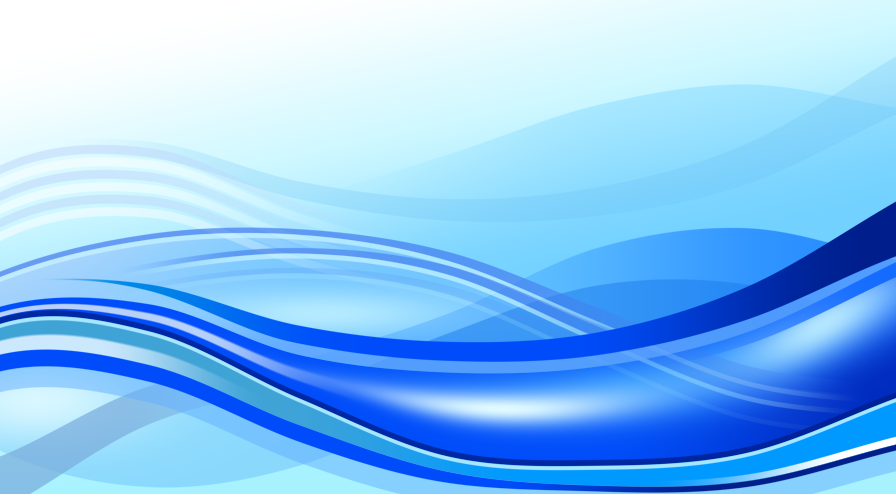
This background is drawn by a Shadertoy shader. Its source:

```glsl
// Abstract blue waves: translucent hills, fine arcs and glossy ribbons over a pale sky.
// Each edge is a smooth height curve over x; ribbons fill the space between two edges,
// layered from back to front. All positions are fractions of the canvas.

const vec3 WHITE = vec3(1);
const vec3 PALE = vec3(.8, .97, 1);
const vec3 SKY = vec3(.45, .82, 1);
const vec3 LAVENDER = vec3(.62, .74, .98);
const vec3 AZURE = vec3(0, .6, 1);
const vec3 BLUE = vec3(0, .3, .98);
const vec3 NAVY = vec3(0, .12, .55);
const vec3 TEAL = vec3(.25, .64, .84);

float ramp(float a, float b, float x) { return smoothstep(a, b, x); }

// Cubic curve through evenly spaced heights; the first lies left of the canvas.
float curve(float x, vec4 a, vec4 b) {
  float k[9] = float[9](a.x, a.y, a.z, a.w, b.x, b.y, b.z, b.w, 2. * b.w - b.z);
  float s = clamp(x, 0., .9999) * 6., t = fract(s);
  int i = int(s);
  float m0 = .5 * (k[i + 2] - k[i]);
  float m1 = .5 * (k[i + 3] - k[i + 1]);
  float d = k[i + 2] - k[i + 1];
  return k[i + 1] + t * (m0 + t * (3. * d - 2. * m0 - m1 + t * (m0 + m1 - 2. * d)));
}

// Soft coverage below an edge, and between two edges.
float below(float h, float edge) {
  float aa = .8 / iResolution.y;
  return ramp(-aa, aa, edge - h);
}

float band(float h, float top, float width) {
  return below(h, top) * (1. - below(h, top - width));
}

// Elliptical glow with a Gaussian falloff.
float glow(vec2 p, vec2 center, vec2 radius) {
  vec2 q = (p - center) / radius;
  return exp(-dot(q, q));
}

vec3 skyColor(vec2 p) {
  float d = 1. - p.y + .4 * p.x;
  return mix(mix(WHITE, PALE, ramp(.1, .52, d)), SKY, ramp(.42, .82, d));
}

// Blue body with pale reflections; g runs from its top (0) to its base (1).
vec3 bodyColor(float x, float g) {
  vec2 q = vec2(x, g);
  vec3 c = mix(BLUE, vec3(0, .17, .75), ramp(.65, 1., x) * ramp(.2, .8, g));
  c = mix(c, vec3(.25, .66, 1), .85 * glow(q, vec2(.75, .24), vec2(.27, .32)));
  c = mix(c, vec3(.88, .98, 1), glow(q, vec2(.56, .39), vec2(.15, .17)));
  c = mix(c, PALE, .85 * glow(q, vec2(.92, .2), vec2(.09, .24)));
  float stripe = ramp(.28, .38, g) * ramp(.64, .56, g);
  return mix(c, vec3(.72, .82, .98), stripe * (1. - ramp(.22, .42, x)));
}

void mainImage(out vec4 fragColor, in vec2 fragCoord) {
  vec2 p = fragCoord / iResolution.xy;
  float x = p.x, h = p.y;
  vec3 c = skyColor(p);

  // Faint hill and sweeping veil
  float hill = curve(x, vec4(.455, .502, .538, .597), vec4(.687, .787, .829, .782));
  c = mix(c, SKY, .38 * below(h, hill) * ramp(.3, .7, x));
  float veil = curve(x, vec4(.5, .692, .713, .633), vec4(.597, .621, .709, .886));
  c = mix(c, vec3(.4, .74, .95), .24 * band(h, veil, .033 + .085 * x * x * x) * ramp(.05, .3, x));

  // Broad tint beneath the main arc
  float arc = curve(x, vec4(.29, .45, .526, .536), vec4(.49, .377, .26, .218));
  vec3 tint = mix(LAVENDER, vec3(.38, .7, 1), ramp(0., .35, x));
  c = mix(c, tint, .5 * below(h, arc) * (1. - ramp(.5, .72, x)));
  c = mix(c, PALE, .75 * glow(p, vec2(.36, .365), vec2(.16, .05)));

  // Fan of light strands at the left
  float fan = curve(x, vec4(.42, .665, .7, .59), vec4(.5, .4, .3, .24));
  for (int i = 0; i < 6; i++) {
    float strand = fan - float(i) * (.027 - .015 * x);
    tint = i % 2 == 0 ? vec3(.74, .83, .98) : WHITE;
    c = mix(c, tint, .5 * band(h, strand, .018) * (1. - ramp(.1, .5, x)));
  }

  // Blue hills at the right
  float farHill = curve(x, vec4(.1, .15, .2, .27), vec4(.365, .498, .538, .474));
  float nearHill = curve(x, vec4(0, .05, .1, .2), vec4(.325, .422, .424, .336));
  c = mix(c, vec3(.12, .52, 1), below(h, farHill) * mix(.25, .85, ramp(.55, .92, x)));
  c = mix(c, vec3(.1, .48, .92), .5 * below(h, nearHill));

  // Glossy body between its crest and the pale spine
  float crest = curve(x, vec4(.22, .379, .384, .282), vec4(.246, .258, .327, .469));
  float spine = curve(x, vec4(.14, .344, .329, .194), vec4(.076, .057, .083, .194));
  float g = clamp((crest - h) / (crest - spine), 0., 1.);
  c = mix(c, bodyColor(x, g), below(h, crest));

  // Arcs, each a blue strand over a pale one, running on across the body
  float inner = curve(x, vec4(.29, .379, .455, .486), vec4(.45, .332, .218, .182));
  float width = .011 + .02 * ramp(.3, .8, x);
  float fade = (.65 - .35 * ramp(.55, .75, x)) * (1. - ramp(.85, .97, x));
  for (int i = 0; i < 3; i++) {
    float edge = i == 0 ? arc : inner + .052 - .04 * float(i);
    float seen = fade * (i == 0 ? 1. : ramp(.12, .28, x) / float(i * i));
    c = mix(c, vec3(.27, .49, .93), seen * band(h, edge, width));
    c = mix(c, PALE, seen * band(h, edge - width, .01));
  }

  // Upper ribbon with a translucent lower rim
  float ribbon = curve(x, vec4(.38, .431, .424, .341), vec4(.308, .327, .419, .592));
  width = .003 + .033 * ramp(.08, .32, x) + .075 * pow(x, 5.);
  float base = ribbon - width;
  tint = mix(mix(AZURE * .9, BLUE, ramp(.12, .4, x)), NAVY, ramp(.62, .98, x));
  c = mix(c, vec3(.36, .63, 1), .75 * band(h, base, max(base - crest, 0.)) * ramp(.15, .35, x));
  c = mix(c, vec3(.08, .42, 1), band(h, crest, .03 * x) * ramp(.7, 1., x));
  c = mix(c, tint, band(h, ribbon, width) * ramp(.04, .14, x));

  // Lower ribbon: teal to azure, edged in navy and white
  float strip = curve(x, vec4(.12, .282, .261, .14), vec4(.045, .017, .026, .1));
  float f = clamp((spine - h) / (spine - strip), 0., 1.);
  tint = mix(TEAL, vec3(.8, .91, .99), ramp(.5, .6, f) * (1. - ramp(.1, .3, x)));
  c = mix(c, mix(tint, AZURE, ramp(.3, .6, x)), below(h, spine));
  c = mix(c, NAVY, .8 * band(h, spine + .012, .012));
  c = mix(c, vec3(.65, .9, 1), band(h, spine, .008));
  c = mix(c, WHITE, band(h, strip + .016 * x, .016 * x) * ramp(.72, .95, x));

  // Pale floor with a shaded bowl, a grey sash and the blue bottom strip
  width = .034 - .022 * ramp(.33, .66, x);
  float bowl = curve(x, vec4(.3, .088, .014, .057), vec4(.19, .3, .4, .5));
  vec3 ground = mix(vec3(.54, .85, .99), vec3(.66, .95, 1), below(h, bowl));
  ground = mix(ground, vec3(.88, .98, 1), .9 * glow(p, vec2(.04, .19), vec2(.13, .09)));
  float sash = curve(x, vec4(-.02, .076, .218, .26), vec4(.27));
  float sashFade = .7 * (1. - ramp(.12, .36, x));
  ground = mix(ground, vec3(.47, .67, .86), sashFade * band(h, sash, .11 - .2 * x));
  ground = mix(ground, vec3(.38, .68, 1), .5 * band(h, strip - width, .042));
  c = mix(c, ground, below(h, strip));
  c = mix(c, mix(BLUE, NAVY, ramp(.55, .8, x)), band(h, strip, width));

  fragColor = vec4(clamp(c, 0., 1.), 1);
}
```
